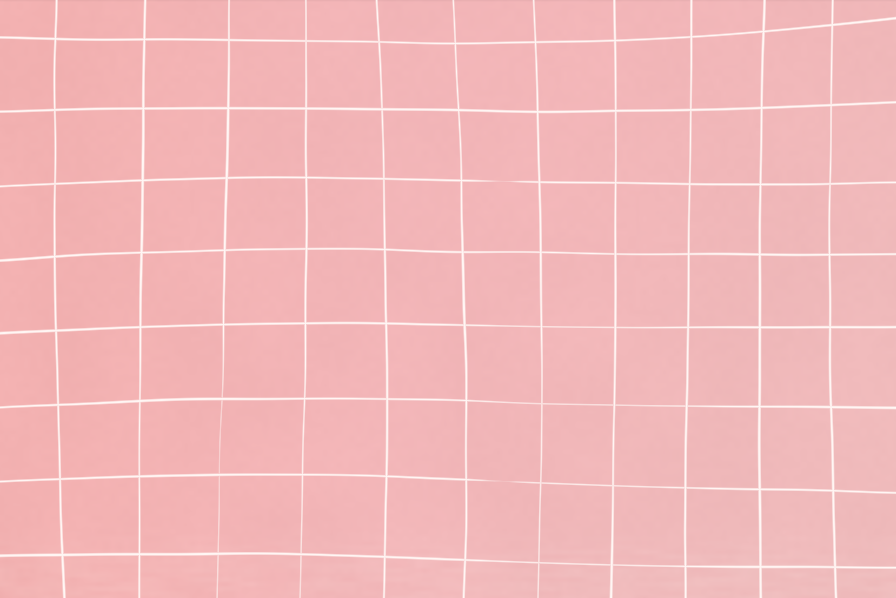
A Shadertoy shader for this pattern:

```glsl
float hash(vec2 p) {
    p = fract(p * vec2(0.1031, 0.1137));
    p += dot(p, p.yx + 33.33);
    return fract((p.x + p.y) * p.x * 7.31);
}

float noise(vec2 p) {
    vec2 cell = floor(p), f = fract(p);
    f = f * f * (3.0 - 2.0 * f);
    return mix(mix(hash(cell), hash(cell + vec2(1, 0)), f.x),
               mix(hash(cell + vec2(0, 1)), hash(cell + vec2(1, 1)), f.x), f.y);
}

// Box-filtered coverage of a stroke, valid for strokes thinner than a pixel
float stroke(float dist, float halfWidth) {
    float blur = 1.0 / iResolution.y + 0.0008;
    return (clamp(dist + 0.5 * blur, -halfWidth, halfWidth)
          - clamp(dist - 0.5 * blur, -halfWidth, halfWidth)) / blur;
}

// Horizontal position of column i at depth t below the top edge
float columnX(float i, float t) {
    float base = 0.0957 + 0.1416 * i - 0.00121 * i * i;
    float lean = 0.001 + (0.027 - 0.0018 * i) * cos(1.05 * (i - 5.0));
    float bow = 0.0098 * sin(0.5 * i - 0.85);
    float wobble = 0.003 * (noise(vec2(t * 8.0, i * 5.0 + 3.0)) - 0.5);
    return base + lean * (t - 0.5) + bow * (4.0 * t * (1.0 - t) - 0.67) + wobble;
}

// Depth of row j at fraction s of the width
float rowY(float j, float s) {
    float middle = 0.00185 * (j - 3.7) * (j - 3.7) - 0.0156;
    float right = 0.0053 * j - 0.0244 + 0.0098 * sin(1.4 * j - 0.9);
    float wobble = 0.003 * (noise(vec2(s * 10.0, j * 5.0 + 91.0)) - 0.5);
    return 0.0625 + 0.124 * j + middle * 4.0 * s * (1.0 - s)
         + right * s * (2.0 * s - 1.0) - 0.006 * sin(6.2832 * s) + wobble;
}

// Ink left on a column: thinner low down on a few of them
float columnInk(float i, float t) {
    float worn = exp(-0.6 * (i - 2.0) * (i - 2.0)) + 0.7 * exp(-3.0 * (i - 6.0) * (i - 6.0));
    float ink = mix(0.6, 1.15, noise(vec2(t * 4.0, i * 7.0 + 40.0)));
    return ink * (1.0 - 0.6 * worn * smoothstep(0.4, 0.72, t));
}

// Ink left on a row: faint right of centre, with a break in every fourth one
float rowInk(float j, float s) {
    float worn = smoothstep(0.48, 0.58, s) * (1.0 - smoothstep(0.7, 0.86, s));
    float gap = mod(j, 4.0) == 2.0 ? exp(-pow((s - 0.56) / 0.022, 2.0)) : 0.0;
    float ink = mix(0.7, 1.15, noise(vec2(s * 5.0, j * 7.0 + 20.0)));
    return ink * (1.0 - 0.5 * worn * smoothstep(0.0, 5.0, j)) * (1.0 - 0.85 * gap);
}

void mainImage(out vec4 fragColor, in vec2 fragCoord) {
    vec2 p = fragCoord / iResolution.y;
    float s = fragCoord.x / iResolution.x;
    float t = 1.0 - p.y;

    // Pink ground, cooler and greyer towards the lower right
    vec3 color = mix(vec3(0.95, 0.692, 0.692), vec3(0.95, 0.71, 0.72), smoothstep(0.0, 0.5, s));
    color = mix(color, vec3(0.937, 0.728, 0.732), smoothstep(0.6, 1.35, s + 0.4 * t));

    // Soft mottling and a pale streaked band along the bottom
    color += 0.012 * (noise(p * 9.0) - 0.5) + 0.008 * (noise(p * 90.0) - 0.5);
    float streaks = noise(p * vec2(24.0, 130.0)) - 0.4;
    color += vec3(0.006, 0.025, 0.022) * smoothstep(0.86, 0.96, t) * (0.4 + streaks);
    color *= 1.0 - 0.04 * smoothstep(0.004, 0.0, t);

    // Hand-drawn grid
    float lines = 0.0;
    for (float i = 0.0; i < 11.0; i++)
        lines = max(lines, stroke(p.x - columnX(i, t), 0.0019 * columnInk(i, t)));
    for (float j = 0.0; j < 8.0; j++)
        lines = max(lines, stroke(t - rowY(j, s), 0.0019 * rowInk(j, s)));

    fragColor = vec4(mix(color, vec3(1.0, 0.965, 0.955), lines), 1.0);
}
```
